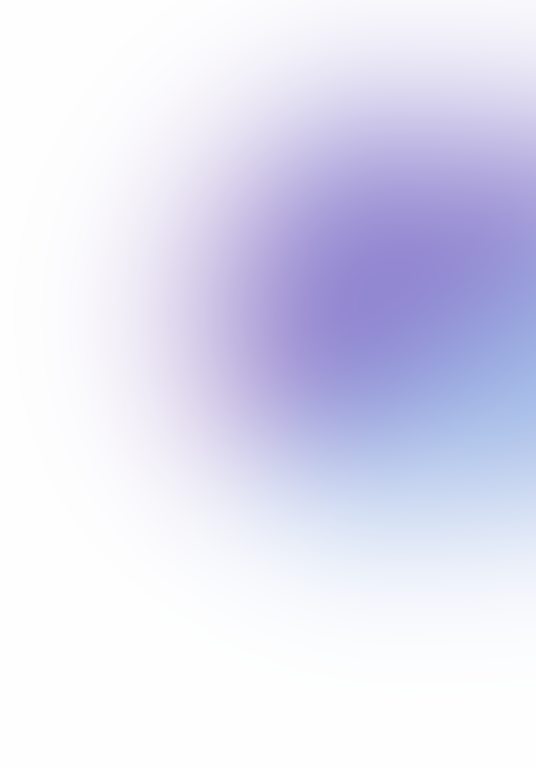
Give the GLSL for this background, as a Shadertoy shader.

```glsl
// A soft violet glow on white, cooling to pale blue at the lower right.
// One stretched radial falloff sets the density; directional blends
// choose how much red, green and blue the glow absorbs.

// Density of the glow: a flat-topped bell, drawn out toward the right.
float glowDensity(vec2 offset) {
    offset.x *= offset.x > 0.0 ? 0.4 : 1.0;
    return exp(-pow(length(offset) / 0.277, 2.65));
}

// Light absorbed by the glow at full density.
vec3 glowAbsorption(vec2 offset) {
    vec3 violet = vec3(0.43, 0.475, 0.182);
    vec3 mauve = vec3(0.38, 0.47, 0.20);
    vec3 blue = vec3(0.39, 0.29, 0.10);

    float warmth = smoothstep(0.05, 0.30, -offset.x);
    float coolness = smoothstep(-0.078, 0.26, 0.7 * offset.x - offset.y);
    return mix(mix(violet, mauve, warmth), blue, coolness);
}

void mainImage(out vec4 fragColor, in vec2 fragCoord) {
    // Position from the glow centre, in canvas heights
    vec2 aspect = vec2(iResolution.x / iResolution.y, 1.0);
    vec2 offset = (fragCoord / iResolution.xy - vec2(0.743, 0.59)) * aspect;

    // White paper tinted by the glow
    vec3 color = vec3(0.998) - glowAbsorption(offset) * glowDensity(offset);
    fragColor = vec4(color, 1.0);
}
```
